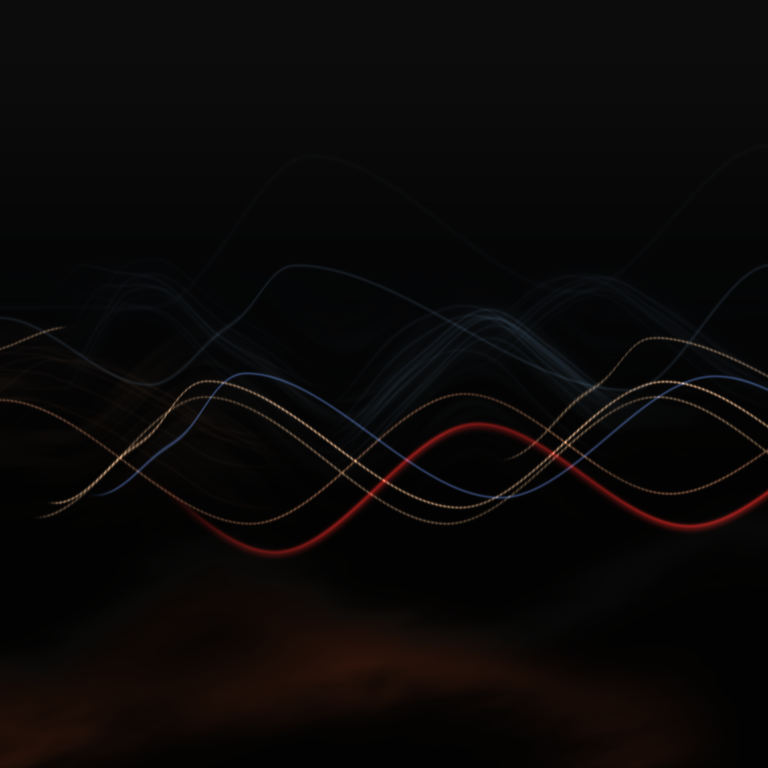
A Shadertoy shader for this background:

```glsl
// Dotted light trails weaving in waves over a dark backdrop with rusty smoke.
#define LINE_WIDTH 0.0017
#define BEADS 190.0
#define BUNDLE_COUNT 9
#define CREAM vec3(0.60, 0.47, 0.36)
#define COPPER vec3(0.36, 0.24, 0.17)
#define SAND vec3(0.35, 0.28, 0.21)
#define BLUE vec3(0.15, 0.21, 0.34)
#define RED vec3(0.50, 0.085, 0.075)
#define SLATE vec3(0.050, 0.068, 0.085)
#define RUST vec3(0.092, 0.038, 0.018)

float hash(vec2 p) {
    p = fract(p * vec2(0.1031, 0.1173));
    p += dot(p, p.yx + 33.33);
    return fract((p.x + p.y) * p.x * 17.0);
}

float noise(vec2 p) {
    vec2 i = floor(p), f = fract(p);
    f = f * f * (3.0 - 2.0 * f);
    return mix(mix(hash(i), hash(i + vec2(1, 0)), f.x),
               mix(hash(i + vec2(0, 1)), hash(i + vec2(1, 1)), f.x), f.y);
}

float fbm(vec2 p) {
    float sum = 0.0, gain = 0.5;
    for (int i = 0; i < 4; i++) {
        sum += gain * noise(p);
        p = p * 2.03 + 7.1;
        gain *= 0.5;
    }
    return sum;
}

// Height of a wave eased through four crests, then one more half swing
float swell(float x, vec4 kx, vec4 ky) {
    return ky.x + (ky.y - ky.x) * smoothstep(kx.x, kx.y, x)
                + (ky.z - ky.y) * smoothstep(kx.y, kx.z, x)
                + (ky.w - ky.z) * smoothstep(kx.z, kx.w, x)
                + (ky.z - ky.w) * smoothstep(kx.w, kx.w + kx.z - kx.y, x);
}

// Soft line along a wave, using distance corrected for slope
float strand(vec2 p, vec4 kx, vec4 ky, float width) {
    float h = swell(p.x, kx, ky);
    float slope = (swell(p.x + 0.002, kx, ky) - h) / 0.002;
    float d = (p.y - h) * inversesqrt(1.0 + slope * slope);
    float w = max(width, 0.7 / iResolution.y);
    return exp(-d * d / (w * w));
}

float span(float x, float start, float end, float fade) {
    return smoothstep(start, start + fade, x) * (1.0 - smoothstep(end - fade, end, x));
}

// Dips a wave locally around x = center
vec2 sag(vec2 p, float center) {
    float d = (p.x - center) / 0.035;
    return p + vec2(0.0, 0.022 * exp(-d * d));
}

// Loose group of faint strands around one wave
float bundle(vec2 p, vec4 kx, vec4 ky, float spread, float seed) {
    float sum = 0.0;
    p.y += 0.02 * (noise(vec2(p.x * 14.0, seed)) - 0.5);
    for (int i = 0; i < BUNDLE_COUNT; i++) {
        vec2 id = vec2(float(i) * 3.7 + 1.0, seed * 11.3);
        float shift = hash(id) - 0.5, lift = hash(id + 5.0) - 0.7;
        vec4 crests = ky + spread * lift * vec4(1.6, 1.0, 1.4, 1.0);
        float light = 0.2 + 0.6 * hash(id + 9.0);
        sum += light * strand(p, kx + spread * shift, crests, 0.002);
        sum += 0.15 * light * strand(p, kx + spread * shift, crests, 0.013);
    }
    return sum * span(p.x, kx.x, kx.z, 0.12);
}

vec3 backdrop(vec2 p) {
    vec3 col = mix(vec3(0.011, 0.009, 0.008), vec3(0.046), smoothstep(0.58, 0.95, p.y));
    col += vec3(0.004, 0.008, 0.012) * exp(-pow((p.y - 0.60) / 0.12, 2.0));
    // Streaks of haze that follow the waves
    float flow = p.y - swell(p.x, vec4(0.08, 0.27, 0.45, 0.62), vec4(0.0, 0.12, 0.0, 0.12));
    float wisps = smoothstep(0.40, 0.75, fbm(vec2(p.x * 5.0, flow * 42.0)));
    vec3 tint = mix(vec3(0.045, 0.032, 0.020), vec3(0.026, 0.034, 0.036), smoothstep(0.1, 0.5, p.x));
    return col + tint * wisps * exp(-pow((p.y - 0.48) / 0.09, 2.0)) * (1.0 - 0.5 * p.x);
}

vec3 smoke(vec2 p) {
    float cloud = fbm(vec2(p.x * 5.0, (p.y - 0.25 * p.x) * 15.0) + 2.0);
    vec2 q = p + vec2(0.0, 0.09 * (cloud - 0.5));
    float arch = strand(q, vec4(0.04, 0.30, 0.62, 0.90), vec4(0.06, 0.21, 0.12, 0.06), 0.045);
    float drift = strand(q, vec4(0.08, 0.45, 0.85, 1.1), vec4(0.045, 0.135, 0.06, 0.02), 0.050);
    float rust = 0.55 * arch * span(p.x, -0.2, 0.78, 0.2) + drift * span(p.x, -0.3, 0.98, 0.2);
    float teal = strand(q, vec4(0.03, 0.27, 0.62, 0.98), vec4(0.11, 0.27, 0.17, 0.30), 0.025);
    return RUST * rust * (0.3 + 1.3 * cloud) + vec3(0.014, 0.018, 0.017) * teal;
}

void mainImage(out vec4 fragColor, in vec2 fragCoord) {
    vec2 p = fragCoord / iResolution.xy;
    vec3 col = backdrop(p) + smoke(p);

    // Faint distant trails
    col += SLATE * bundle(p, vec4(0.40, 0.618, 0.84, 1.05), vec4(0.42, 0.588, 0.47, 0.6), 0.06, 1.0);
    col += 0.45 * SLATE * bundle(p, vec4(0.05, 0.14, 0.46, 0.62), vec4(0.53, 0.645, 0.48, 0.58), 0.07, 2.0);
    col += 0.45 * SLATE * bundle(p, vec4(0.58, 0.765, 1.06, 1.2), vec4(0.57, 0.65, 0.50, 0.6), 0.05, 3.0);
    col += 0.08 * COPPER * bundle(p, vec4(-0.2, 0.02, 0.40, 0.6), vec4(0.4, 0.53, 0.40, 0.5), 0.10, 4.0);
    col += 0.2 * SLATE * strand(p, vec4(0.2, 0.405, 0.75, 1.0), vec4(0.60, 0.797, 0.62, 0.81), 0.003);
    col += 1.1 * SLATE * strand(sag(p, 0.32), vec4(0.0, 0.195, 0.38, 0.82), vec4(0.586, 0.499, 0.655, 0.492), 0.002);

    // Red ribbon with a bright upper edge
    vec4 redX = vec4(0.078, 0.358, 0.622, 0.898), redY = vec4(0.44, 0.281, 0.448, 0.315);
    float ribbon = 0.6 * strand(p, redX, redY, 0.0024) + 0.45 * strand(p, redX, redY - 0.003, 0.0048);
    col += RED * ribbon * smoothstep(0.18, 0.34, p.x) * (0.7 + 0.5 * noise(vec2(p.x * 9.0, 3.0)));

    // Blue trail and beaded warm trails
    float bead = (0.78 + 0.22 * cos(6.2832 * BEADS * p.x)) * (0.7 + 0.5 * noise(vec2(p.x * 16.0, 8.0)));
    col += BLUE * strand(sag(p, 0.245), vec4(0.124, 0.319, 0.651, 0.931), vec4(0.355, 0.514, 0.352, 0.51), LINE_WIDTH) * span(p.x, 0.11, 1.2, 0.05);
    vec3 warm = CREAM * strand(sag(p, 0.2), vec4(0.072, 0.267, 0.599, 0.866), vec4(0.345, 0.504, 0.339, 0.503), LINE_WIDTH) * span(p.x, 0.06, 1.2, 0.02);
    warm += COPPER * strand(p, vec4(0.0, 0.326, 0.605, 0.872), vec4(0.479, 0.318, 0.487, 0.357), LINE_WIDTH);
    warm += SAND * strand(p, vec4(0.046, 0.267, 0.582, 0.855), vec4(0.326, 0.483, 0.318, 0.483), LINE_WIDTH) * span(p.x, 0.04, 1.2, 0.03);
    warm += SAND * strand(sag(p, 0.79), vec4(0.651, 0.844, 1.237, 1.497), vec4(0.401, 0.561, 0.414, 0.561), LINE_WIDTH) * span(p.x, 0.65, 1.2, 0.03);
    warm += SAND * strand(p, vec4(-0.03, 0.09, 0.4, 0.6), vec4(0.54, 0.574, 0.5, 0.55), LINE_WIDTH) * span(p.x, -0.1, 0.09, 0.02);
    col += warm * bead;

    fragColor = vec4(min(col, 1.0), 1.0);
}
```
